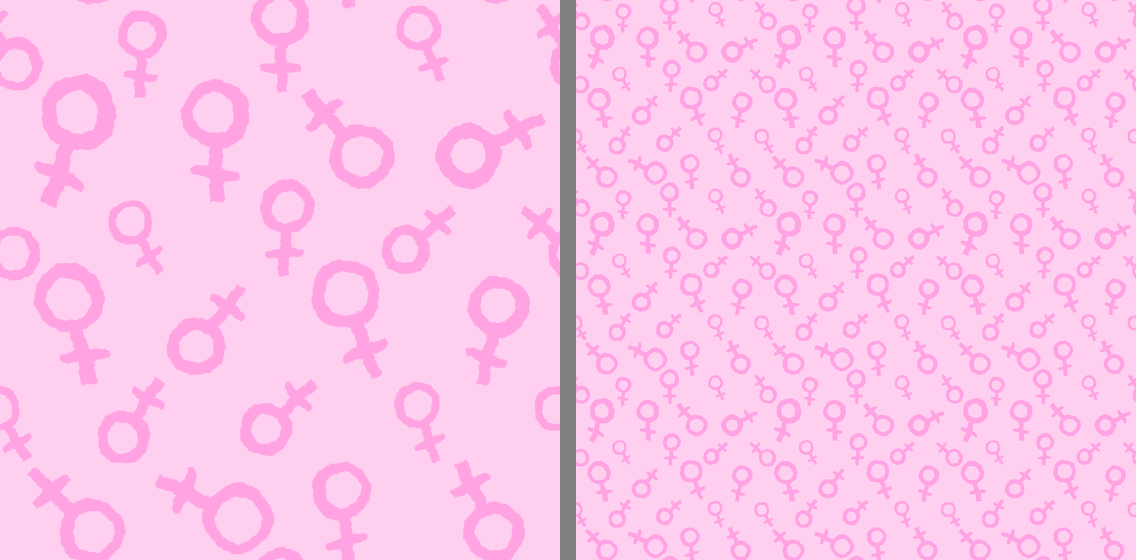
Left: one tile. Right: repeated 3 by 3.
Reproduce this pattern procedurally as a Shadertoy shader.

```glsl
// Seamless scatter of hand-cut female (Venus) signs in two soft pinks.
#define COLUMNS 4.0        // signs per row
#define ROWS 6.0           // rows; even, so the half-cell stagger wraps
#define JITTER 0.013       // random shift of each sign
#define SMALL_RADIUS 0.036 // ring radius range
#define LARGE_RADIUS 0.066
#define UPWARD_SHARE 0.45  // share of signs whose stem points up
#define ROUGHNESS 0.022    // wobble of the cut edges, in ring radii
#define EDGE 0.0015        // half width of the soft edge
#define BACKGROUND vec3(1.0, 0.81, 0.94)
#define SIGN_PINK vec3(1.0, 0.64, 0.89)

vec4 hash4(vec2 cell, float seed) {
    float n = dot(cell, vec2(12.71, 78.23)) + seed;
    return fract(sin(n + vec4(0.0, 3.7, 9.1, 17.3)) * 4375.85);
}

float roundedBox(vec2 p, vec2 halfSize, float corner) {
    vec2 q = abs(p) - halfSize + corner;
    return length(max(q, 0.0)) + min(max(q.x, q.y), 0.0) - corner;
}

// Ring of radius 1 at the origin, stem along +y, crossbar near its end.
float venusSign(vec2 p, vec4 rnd) {
    // Layered sines roughen the outline.
    vec2 phase = rnd.xy * 40.0;
    p += ROUGHNESS * (1.3 * sin(p.yx * 4.3 + phase)
                    + 0.8 * sin(p.yx * 11.0 + phase.yx)
                    + 0.5 * sin(p.yx * 25.0 - phase));

    // Ring with a slightly off-centre hole
    vec2 holeShift = 0.12 * (rnd.zw - 0.5);
    float holeRadius = mix(0.53, 0.67, rnd.x);
    float ring = max(length(p) - 1.0, holeRadius - length(p - holeShift));

    // Stem, flaring or narrowing towards its tip
    float stemWidth = 0.2 + 0.06 * (rnd.y - 0.5) * (p.y - 1.2);
    float stem = roundedBox(p - vec2(0.0, 1.7), vec2(stemWidth, 0.9), 0.06);

    // Tilted crossbar with tapering arms
    vec2 b = p - vec2(0.06 * (rnd.w - 0.5), 1.74);
    b.y += 0.3 * (rnd.z - 0.5) * b.x;
    float barWidth = 0.21 - 0.13 * min(abs(b.x), 0.7);
    float bar = roundedBox(b, vec2(0.7, barWidth), 0.08);

    return min(ring, min(stem, bar));
}

// Distance to the sign that belongs to one wrapped cell.
float cellSign(vec2 offset, vec2 cell) {
    vec4 place = hash4(cell, 1.3);
    vec4 shape = hash4(cell, 52.6);
    offset -= JITTER * (2.0 * place.xy - 1.0);

    // Larger and smaller rows alternate to keep the signs apart.
    float sizeStep = mod(cell.y, 2.0) < 0.5 ? 0.5 : 0.0;
    float radius = mix(SMALL_RADIUS, LARGE_RADIUS, sizeStep + 0.55 * place.z);

    // Stems hang down with a slight tilt, or point up at a slant.
    float swing = 2.0 * shape.x - 1.0;
    float angle = 0.6 * swing;
    if (place.w < UPWARD_SHARE)
        angle = 3.14159 + sign(swing) * mix(0.4, 1.2, abs(swing));

    vec2 along = vec2(sin(angle), -cos(angle));
    vec2 across = vec2(-along.y, along.x);
    vec2 p = vec2(dot(offset, across), dot(offset, along)) / radius;
    return radius * venusSign(p + vec2(0.0, 0.8), shape);
}

void mainImage(out vec4 fragColor, in vec2 fragCoord) {
    vec2 uv = fragCoord / iResolution.xy;
    vec2 grid = vec2(COLUMNS, ROWS);
    float dist = 1.0;

    // Nearest sign among the staggered neighbour cells
    for (int j = -1; j <= 1; j++) {
        float row = floor(uv.y * ROWS) + float(j);
        float stagger = 0.5 * mod(row, 2.0);
        float column = floor(uv.x * COLUMNS - stagger);
        for (int i = -1; i <= 1; i++) {
            vec2 cell = vec2(column + float(i), row);
            vec2 center = (cell + vec2(0.5 + stagger, 0.5)) / grid;
            dist = min(dist, cellSign(uv - center, mod(cell, grid)));
        }
    }

    float soft = max(EDGE, 0.7 / iResolution.y);
    float ink = 1.0 - smoothstep(-soft, soft, dist);
    fragColor = vec4(mix(BACKGROUND, SIGN_PINK, ink), 1.0);
}
```
